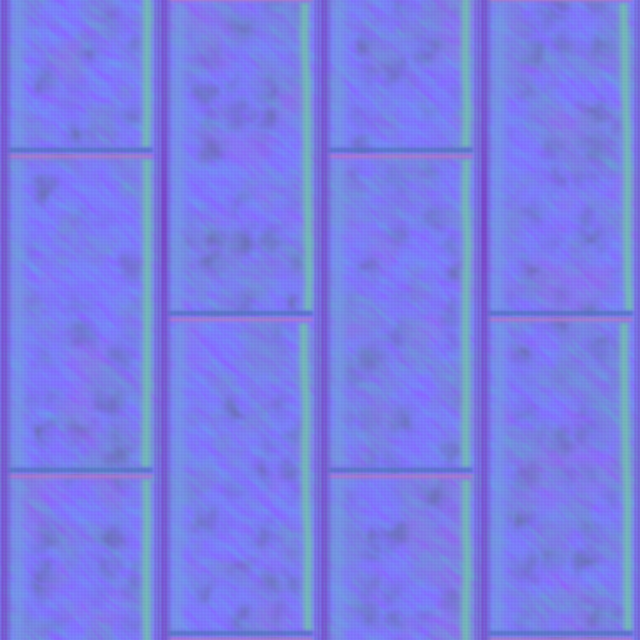
Reproduce this texture map procedurally as a Shadertoy shader.

```glsl
// Normal map of worn upright bricks in four half-staggered columns, two bricks per column.

const float TAU = 6.2831853;
const vec2 BRICKS = vec2(4.0, 2.0);
const vec2 JOINT_SHIFT = vec2(0.016, 0.010);

const vec3 FLAT_BLUE   = vec3(0.490, 0.485, 0.985);
const vec3 MOTTLE_BLUE = vec3(0.470, 0.520, 0.880);
const vec3 VIOLET      = vec3(0.560, 0.450, 0.930);
const vec3 PIT_GREY    = vec3(0.410, 0.430, 0.690);
const vec3 LEFT_CYAN   = vec3(0.450, 0.610, 0.880);
const vec3 RIGHT_GREEN = vec3(0.450, 0.740, 0.700);
const vec3 SEAM_PURPLE = vec3(0.450, 0.390, 0.810);
const vec3 SEAM_DEEP   = vec3(0.470, 0.200, 0.740);
const vec3 JOINT_TEAL  = vec3(0.310, 0.440, 0.740);
const vec3 JOINT_PINK  = vec3(0.680, 0.470, 0.800);

float hash(vec2 p) {
    vec3 q = fract(p.xyx * 0.1031);
    q += dot(q, q.yzx + 33.33);
    return fract((q.x + q.y) * q.z);
}

float valueNoise(vec2 p) {
    vec2 cell = floor(p), f = fract(p);
    f = f * f * (3.0 - 2.0 * f);
    float low = mix(hash(cell), hash(cell + vec2(1, 0)), f.x);
    float high = mix(hash(cell + vec2(0, 1)), hash(cell + vec2(1, 1)), f.x);
    return mix(low, high, f.y);
}

float fbm(vec2 p) {
    float sum = 0.0, weight = 0.53;
    for (int i = 0; i < 4; i++) {
        sum += weight * valueNoise(p);
        p = mat2(1.6, 1.2, -1.2, 1.6) * p + 17.0;
        weight *= 0.5;
    }
    return sum;
}

// Soft ridge around a line
float ridge(float x, float center, float width) {
    float d = (x - center) / width;
    return exp(-d * d);
}

// Signed offset to the nearest whole number
float toNearest(float x) {
    return x - floor(x + 0.5);
}

// Ragged pits jittered over a grid, some cells left empty
float pits(vec2 p, float seed) {
    p += 0.45 * (vec2(valueNoise(p * 2.3 + seed), valueNoise(p * 2.3 + seed + 40.0)) - 0.5);
    vec2 cell = floor(p);
    float depth = 0.0;
    for (int j = -1; j <= 1; j++)
    for (int i = -1; i <= 1; i++) {
        vec2 id = cell + vec2(i, j);
        vec2 center = id + 0.2 + 0.6 * vec2(hash(id + seed), hash(id + seed + 71.0));
        float strength = smoothstep(0.35, 1.0, hash(id + seed + 137.0));
        depth = max(depth, strength * ridge(length(p - center), 0.0, 0.36));
    }
    return depth;
}

// Uneven stone surface of one brick; p is in column widths
vec3 brickFace(vec2 p, float seed) {
    vec2 q = p * 5.0 + seed;
    float cloud = fbm(q);
    float violet = smoothstep(0.52, 0.78, fbm(q * 0.8 + 53.0));
    vec2 crease = vec2(p.x + p.y, (p.y - p.x) * 0.4) * 11.0 + seed;
    float slope = fbm(crease + vec2(0.35, 0.2)) - fbm(crease);
    vec3 color = mix(FLAT_BLUE, MOTTLE_BLUE, 0.9 * smoothstep(0.38, 0.72, cloud));
    color = mix(color, VIOLET, 0.5 * violet);
    color += slope * vec3(-0.12, 0.22, -0.08);
    float inside = smoothstep(0.10, 0.22, p.x) * smoothstep(0.93, 0.80, p.x);
    float pit = pits(p * 5.2, seed) * inside * (0.6 + 0.6 * valueNoise(q * 3.0));
    return mix(color, PIT_GREY, clamp(pit * 0.75, 0.0, 0.8));
}

void mainImage(out vec4 fragColor, in vec2 fragCoord) {
    vec2 uv = fragCoord / iResolution.xy;

    // Brick layout: even columns sit half a brick higher
    vec2 grid = uv * BRICKS - JOINT_SHIFT;
    float column = mod(floor(grid.x), BRICKS.x);
    float odd = mod(column, 2.0);
    grid.y -= 0.51 * (1.0 - odd);
    vec2 local = fract(grid);
    float row = mod(floor(grid.y), BRICKS.y);
    float seed = 19.0 * column + 83.0 * row + 5.0;
    vec3 color = brickFace(local * vec2(1.0, 2.0), seed);

    // Sloping sides, leaning a little in odd columns
    float jointOffset = toNearest(grid.y);
    float sideFade = smoothstep(0.008, 0.030, abs(jointOffset));
    float wobble = 0.014 * (valueNoise(vec2(seed, local.y * 7.0)) - 0.5);
    float lean = 0.028 * odd * (0.5 - local.y) + wobble;
    float cyan = ridge(local.x, 0.10 - 0.5 * lean, 0.045);
    float green = ridge(local.x, 0.900 + lean, 0.034);
    color = mix(color, LEFT_CYAN, 0.65 * cyan * sideFade);
    color = mix(color, RIGHT_GREEN, 0.88 * green * sideFade);

    // Short joints: teal upper edge over pink lower edge
    float span = smoothstep(0.01, 0.05, local.x) * smoothstep(0.96, 0.92, local.x);
    color = mix(color, JOINT_TEAL, 0.75 * span * ridge(jointOffset, 0.011, 0.009));
    color = mix(color, JOINT_PINK, 0.75 * span * ridge(jointOffset, -0.009, 0.008));

    // Long seams with fine lines and deeper worn stretches
    float seamOffset = toNearest(grid.x);
    float seam = smoothstep(0.062, 0.036, abs(seamOffset));
    float lines = 0.5 + 0.5 * cos(TAU * seamOffset * 42.0);
    float worn = mod(floor(grid.x + 0.5), 2.0) * pow(0.5 + 0.5 * cos(TAU * (uv.y - 0.66)), 7.0);
    color = mix(color, SEAM_PURPLE, seam * (0.45 + 0.35 * lines));
    color = mix(color, SEAM_DEEP, ridge(seamOffset, 0.010, 0.018) * (0.3 + 0.2 * lines + 0.35 * worn));

    // Faint woven grain, faded out where it would be too fine to resolve
    vec2 weave = cos(TAU * uv * 192.0);
    float resolved = smoothstep(384.0, 512.0, min(iResolution.x, iResolution.y));
    color += 0.008 * resolved * (weave.x + weave.y);

    fragColor = vec4(clamp(color, 0.0, 1.0), 1.0);
}
```
